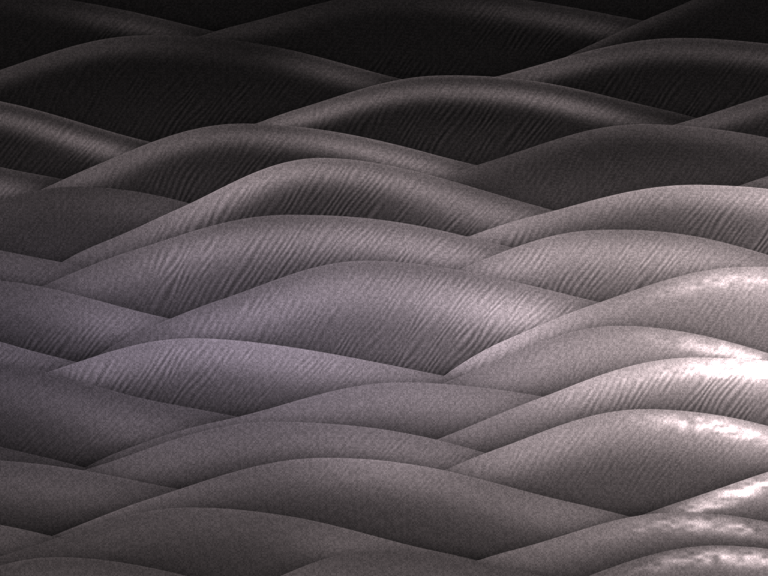
Reproduce this texture procedurally as a Shadertoy shader.

```glsl
// Overlapping satin folds: staggered rows of long, low humps are painted from
// the top row down, each with a bright rim, a broad sheen, fine slanted threads
// and grain. A large-scale light field goes from black above to glare at right.

const float PI = 3.14159;
const int ROWS = 14;
const int HUMPS = 4;

float hash(vec2 p) {
    return fract(sin(dot(p, vec2(127.1, 311.7))) * 43758.5453);
}

float noise(vec2 p) {
    vec2 i = floor(p), f = fract(p);
    f = f * f * (3.0 - 2.0 * f);
    return mix(mix(hash(i), hash(i + vec2(1, 0)), f.x),
               mix(hash(i + vec2(0, 1)), hash(i + vec2(1, 1)), f.x), f.y);
}

float bell(float x) {
    return exp(-x * x);
}

// Ambient light: dark at the top, brightest at the middle right
float lightField(vec2 p) {
    float right = clamp(p.x / 1.333, 0.0, 1.0);
    float band = bell((p.y - 0.46) / 0.24);
    return 0.1 + 0.11 * smoothstep(0.95, 0.5, p.y)
         + band * (0.07 + 0.32 * right)
         + 0.13 * right * smoothstep(0.6, 0.3, p.y);
}

// Brightness of one fold at depth d below its crest, t along the crest
float satin(vec2 p, float d, float t, vec2 id) {
    float light = lightField(p);
    float patches = noise(p * vec2(4.0, 8.0) + id * 7.3);
    float dusk = smoothstep(0.45, 0.8, p.y);

    // Broad sheen, its position different on every fold
    float offset = 0.012 + 0.04 * hash(id + 3.1) * (1.0 - 0.6 * dusk) + 0.012 * t;
    float sheen = bell((d - offset) / mix(0.045, 0.018, dusk));
    float tone = light * (mix(0.76, 0.65, dusk) + sheen * (0.2 + 0.5 * patches));
    tone += 0.24 * dusk * sheen * patches * smoothstep(1.05, 0.8, p.y);

    // Thin lit edge
    float rim = exp(-max(d, 0.0) / 0.006) * (0.35 + 0.65 * bell(t * 1.2));
    tone += rim * mix(0.08, 0.25, dusk) * (0.2 + patches) * smoothstep(1.08, 0.85, p.y);

    // Fine slanted threads, broken into short strokes
    float across = p.x * 0.8 - p.y * 0.6 + 0.3 * t * d;
    float along = p.x * 0.6 + p.y * 0.8;
    float wobble = 7.0 * noise(vec2(across * 45.0, along * 16.0) + id * 19.0);
    float thread = sin(across * 640.0 + wobble)
                 * noise(vec2(across * 70.0, along * 28.0) + id * 5.0);
    tone += thread * light * (0.06 + 0.18 * smoothstep(0.3, 0.75, patches))
          * smoothstep(0.0, 0.025, d) * smoothstep(0.05, 0.4, p.y);

    // Sparkling glare in short streaks near the right side
    float glare = bell((p.x - 1.26) / 0.13) * bell((d - 0.02) / 0.014)
                * smoothstep(0.56, 0.48, p.y);
    tone += glare * (0.1 + 0.7 * noise(p * vec2(70.0, 150.0))) * (0.3 + patches);
    return tone;
}

// Slightly warm grey, turning violet at the middle left
vec3 tint(vec2 p) {
    float violet = bell((p.y - 0.4) / 0.22) * smoothstep(1.2, 0.3, p.x);
    return mix(vec3(1.06, 0.97, 0.98), vec3(1.03, 0.95, 1.05), violet);
}

void mainImage(out vec4 fragColor, in vec2 fragCoord) {
    vec2 p = fragCoord / iResolution.y;
    float aa = 0.9 / iResolution.y;
    float tone = 0.08;

    // Paint folds from back to front
    for (int r = 0; r < ROWS; r++) {
        for (int k = 0; k < HUMPS; k++) {
            vec2 id = vec2(k, r);
            float center = (float(k) - 0.5 + 0.5 * mod(float(r), 2.0)
                         + 0.5 * (hash(id) - 0.5)) * 0.68;
            float base = 1.06 - 0.083 * float(r) + 0.05 * (hash(id + 5.7) - 0.5);
            float width = 0.44 + 0.12 * hash(id + 9.2);
            float dx = p.x - center;
            float t = dx / (width * (dx < 0.0 ? 0.85 : 1.25));
            float tail = max(abs(t) - 0.65, 0.0);
            float height = 0.038 + 0.02 * hash(id + 2.4);
            float crest = base + height * cos(PI * clamp(t, -1.0, 1.0)) - 0.25 * tail * tail
                        + 0.012 * (noise(vec2(p.x * 4.0, id.x + 9.0 * id.y)) - 0.5);
            float d = crest - p.y;
            if (d < -0.1) continue;

            // Contact shadow behind the crest, then the fold itself
            tone *= 1.0 - 0.24 * exp(min(d, 0.0) / 0.014);
            tone = mix(tone, satin(p, d, t, id), smoothstep(-aa, aa, d));
        }
    }

    // Fine grain
    float grain = noise(p * 300.0) + hash(floor(p * 384.0)) - 1.0;
    tone += grain * (0.012 + 0.11 * tone);

    vec3 color = tone * tint(p);
    fragColor = vec4(clamp(color, 0.0, 1.0), 1.0);
}
```
